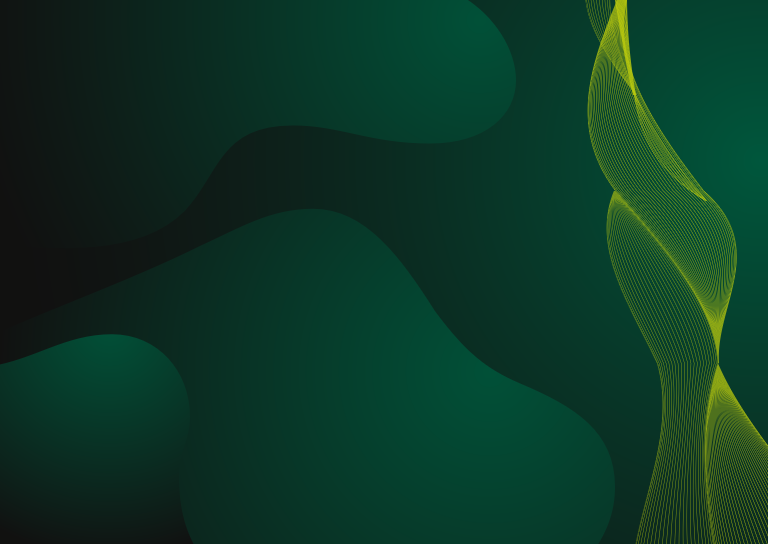
Give the GLSL for this background, as a Shadertoy shader.

```glsl
// Dark green backdrop with three soft blobs and a twisting ribbon of fine lines.
// Blobs are outlined by cubic curves and filled with radial gradients; the ribbon
// is made of sheets whose strands are spaced between two curved edges.

const vec2 CANVAS = vec2(7.68, 5.42);
const vec3 BLACK = vec3(0.066, 0.066, 0.064);
const vec3 EMERALD = vec3(0.0, 0.340, 0.235);
const vec3 BLOB_GREEN = vec3(0.004, 0.315, 0.218);
const vec3 LIME = vec3(0.74, 0.80, 0.05);
const float STRAND_WIDTH = 0.0043;

vec4 bezierWeights(float t) {
    float u = 1.0 - t;
    return vec4(u * u * u, 3.0 * u * u * t, 3.0 * u * t * t, t * t * t);
}

// Adds one cubic to an outline: state.x is the distance, state.y the side
void addCurve(vec2 p, vec2 a, vec2 b, vec2 c, vec2 d, inout vec2 state) {
    const int STEPS = 16;
    vec2 from = a;
    for (int i = 1; i <= STEPS; i++) {
        vec4 w = bezierWeights(float(i) / float(STEPS));
        vec2 to = a * w.x + b * w.y + c * w.z + d * w.w;
        vec2 along = to - from, rel = p - from;
        float h = clamp(dot(rel, along) / dot(along, along), 0.0, 1.0);
        state.x = min(state.x, length(rel - along * h));
        bool crosses = (from.y > p.y) != (to.y > p.y);
        if (crosses && rel.x < along.x * rel.y / along.y) state.y = -state.y;
        from = to;
    }
}

float upperBlob(vec2 p) {
    vec2 s = vec2(100.0, 1.0);
    addCurve(p, vec2(-0.2, 2.42), vec2(0.6, 2.5), vec2(1.4, 2.55), vec2(1.85, 2.1), s);
    addCurve(p, vec2(1.85, 2.1), vec2(2.2, 1.72), vec2(2.2, 1.25), vec2(2.93, 1.25), s);
    addCurve(p, vec2(2.93, 1.25), vec2(3.4, 1.25), vec2(3.7, 1.43), vec2(4.3, 1.43), s);
    addCurve(p, vec2(4.3, 1.43), vec2(4.85, 1.43), vec2(5.16, 1.15), vec2(5.16, 0.8), s);
    addCurve(p, vec2(5.16, 0.8), vec2(5.16, 0.5), vec2(4.95, 0.15), vec2(4.6, -0.05), s);
    return s.x * s.y;
}

float middleBlob(vec2 p) {
    vec2 s = vec2(100.0, 1.0);
    addCurve(p, vec2(-0.2, 3.4), vec2(0.3, 3.15), vec2(1.3, 2.8), vec2(2.0, 2.45), s);
    addCurve(p, vec2(2.0, 2.45), vec2(2.4, 2.27), vec2(2.7, 2.08), vec2(3.13, 2.08), s);
    addCurve(p, vec2(3.13, 2.08), vec2(3.65, 2.08), vec2(4.0, 2.55), vec2(4.35, 3.1), s);
    addCurve(p, vec2(4.35, 3.1), vec2(4.65, 3.5), vec2(4.85, 3.67), vec2(5.2, 3.82), s);
    addCurve(p, vec2(5.2, 3.82), vec2(5.75, 4.05), vec2(6.15, 4.3), vec2(6.15, 4.85), s);
    addCurve(p, vec2(6.15, 4.85), vec2(6.15, 5.1), vec2(6.07, 5.3), vec2(5.93, 5.5), s);
    return s.x * s.y;
}

float cornerBlob(vec2 p) {
    vec2 s = vec2(100.0, 1.0);
    addCurve(p, vec2(-0.1, 3.65), vec2(0.35, 3.58), vec2(0.65, 3.33), vec2(1.12, 3.33), s);
    addCurve(p, vec2(1.12, 3.33), vec2(1.58, 3.33), vec2(1.9, 3.7), vec2(1.9, 4.15), s);
    addCurve(p, vec2(1.9, 4.15), vec2(1.9, 4.4), vec2(1.78, 4.5), vec2(1.79, 4.8), s);
    addCurve(p, vec2(1.79, 4.8), vec2(1.8, 5.1), vec2(1.86, 5.3), vec2(1.98, 5.5), s);
    return s.x * s.y;
}

vec3 radialGlow(vec2 p, vec2 center, float radius, float falloff, vec3 glow) {
    float light = pow(max(1.0 - length(p - center) / radius, 0.0), falloff);
    return mix(BLACK, glow, light);
}

float fill(float dist, float pixel) {
    return clamp(0.5 - dist / pixel, 0.0, 1.0);
}

// Integral of a unit-spaced pulse train, for box-filtered lines
float pulseArea(float x, float duty) {
    return floor(x) * duty + min(fract(x), duty);
}

// Coverage of strands between two edges; each vec4 holds an edge's x controls
float sheet(vec2 p, vec2 span, vec4 left, vec4 right, float count, float pixel) {
    float t = (p.y - span.x) / (span.y - span.x);
    if (t < 0.0 || t >= 1.0) return 0.0;
    vec4 w = bezierWeights(t), wNext = bezierWeights(t + 0.01);
    float x0 = dot(left, w), gap = max(dot(right, w) - x0, 0.004);
    float s = (p.x - x0) / gap;
    float inside = fill(-p.x + x0, pixel) * fill(p.x - x0 - gap, pixel);
    s = clamp(s, 0.0, 1.0);
    float slope = dot(mix(left, right, s), wNext - w) / (0.01 * (span.y - span.x));
    // Strands gather toward both edges, as on a turning surface
    float index = count * mix(s, acos(1.0 - 2.0 * s) / 3.14159, 0.6);
    float crowding = mix(1.0, 0.3183 / sqrt(max(s * (1.0 - s), 0.004)), 0.6);
    float density = count * crowding / gap * sqrt(1.0 + slope * slope);
    float duty = min(STRAND_WIDTH * density, 0.8);
    float halfBox = 0.5 * pixel * density;
    float area = pulseArea(index + halfBox, duty) - pulseArea(index - halfBox, duty);
    return inside * clamp(area / (2.0 * halfBox), 0.0, 1.0);
}

void mainImage(out vec4 fragColor, in vec2 fragCoord) {
    vec2 uv = fragCoord / iResolution.xy;
    vec2 p = vec2(uv.x, 1.0 - uv.y) * CANVAS;
    float px = CANVAS.y / iResolution.y;

    // Backdrop and blobs
    vec3 color = radialGlow(p, vec2(7.6, 1.6), 7.5, 1.45, EMERALD);
    color = mix(color, radialGlow(p, vec2(4.8, 0.2), 5.1, 1.1, BLOB_GREEN), fill(upperBlob(p), px));
    color = mix(color, radialGlow(p, vec2(4.9, 3.7), 4.9, 0.9, BLOB_GREEN), fill(middleBlob(p), px));
    color = mix(color, radialGlow(p, vec2(1.1, 3.25), 2.3, 0.9, BLOB_GREEN), fill(cornerBlob(p), px));

    // Ribbon: shared edges and counts keep neighbouring sheets joined
    vec4 spine = vec4(6.15, 6.65, 7.15, 7.18);
    vec4 tail = vec4(7.18, 6.98, 7.05, 7.15);
    vec2 top = vec2(-0.05, 0.95), mid = vec2(1.9, 3.62), low = vec2(3.62, 5.5);
    float clear = 1.0;
    clear *= 1.0 - 0.7 * sheet(p, top, vec4(5.85, 5.87, 6.1, 6.36), vec4(6.1, 6.1, 6.22, 6.37), 11.0, px);
    clear *= 1.0 - sheet(p, top, vec4(6.14, 6.2, 6.25, 6.33), vec4(6.27, 6.27, 6.3, 6.36), 16.0, px);
    clear *= 1.0 - 0.9 * sheet(p, vec2(0.0, 1.9), vec4(6.17, 5.91, 5.675, 6.15), vec4(6.27, 6.12, 6.55, 7.04), 34.0, px);
    clear *= 1.0 - 0.9 * sheet(p, vec2(0.9, 2.0), vec4(6.33, 6.4, 6.45, 7.05), vec4(6.34, 6.5, 6.75, 7.07), 7.0, px);
    clear *= 1.0 - 0.9 * sheet(p, mid, spine, vec4(7.04, 7.7, 7.15, 7.19), 34.0, px);
    clear *= 1.0 - 0.75 * sheet(p, mid, vec4(6.14, 5.9, 6.3, 6.57), spine, 24.0, px);
    clear *= 1.0 - 0.75 * sheet(p, low, vec4(6.57, 6.75, 6.45, 6.34), tail, 24.0, px);
    clear *= 1.0 - 0.9 * sheet(p, low, tail, vec4(7.18, 7.45, 8.05, 8.5), 42.0, px);
    fragColor = vec4(mix(LIME, color, clear), 1.0);
}
```
